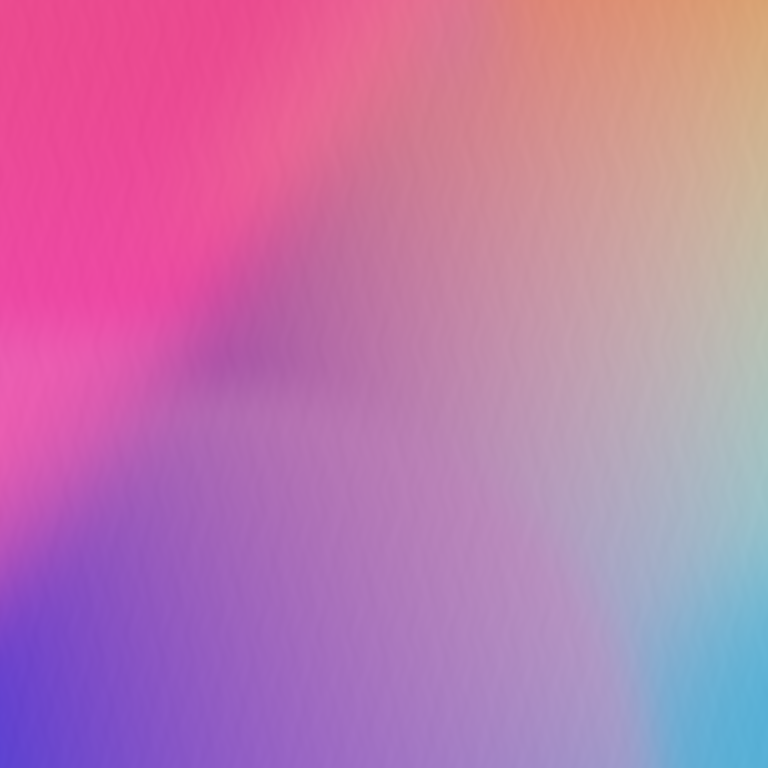
Give the GLSL for this background, as a WebGL 2 fragment shader.

```glsl
#version 300 es
precision highp float;
// Soft mesh gradient: a pink corner, a peach-to-cyan sheet and a violet disc.

#define DISC_CENTER vec2(0.28, -0.08)
#define DISC_RADIUS 0.575
#define DISC_SOFTNESS 0.05
#define UPPER_SOFTNESS 0.095
#define LOWER_SOFTNESS 0.14
#define CYAN_CENTER vec2(1.09, 0.0)
#define CYAN_REACH 0.36
#define MAUVE_CENTER vec2(0.58, 0.97)
#define WEAVE_STRENGTH 0.004

uniform vec2 u_resolution;
out vec4 fragColor;

// Smooth curve through three colours at t = 0, 0.5 and 1.
vec3 curve(vec3 a, vec3 b, vec3 c, float t) {
    return a * (1.0 - t) * (1.0 - 2.0 * t)
         + b * 4.0 * t * (1.0 - t)
         + c * t * (2.0 * t - 1.0);
}

// Peach at the top, grey-green at the right, cyan in the lower corner.
vec3 sheetColor(vec2 p) {
    float across = (clamp(p.x, 0.28, 1.0) - 0.36) / 0.64;
    vec3 low  = curve(vec3(0.66, 0.44, 0.74), vec3(0.61, 0.58, 0.78), vec3(0.36, 0.69, 0.84), across);
    vec3 mid  = curve(vec3(0.67, 0.37, 0.66), vec3(0.75, 0.58, 0.69), vec3(0.69, 0.76, 0.73), across);
    vec3 high = curve(vec3(0.87, 0.44, 0.48), vec3(0.87, 0.52, 0.46), vec3(0.85, 0.64, 0.45), across);
    vec3 color = curve(low, mid, high, p.y);

    float cyanGlow = smoothstep(CYAN_REACH, 0.05, distance(p, CYAN_CENTER));
    color = mix(color, vec3(0.34, 0.69, 0.84), cyanGlow);

    vec2 fromMauve = (p - MAUVE_CENTER) / vec2(0.08, 0.12);
    return mix(color, vec3(0.82, 0.47, 0.60), 0.7 * exp(-dot(fromMauve, fromMauve)));
}

// Indigo at the lower left, lilac towards the rim.
vec3 discColor(vec2 p) {
    float across = clamp(p.x, 0.0, 0.88) / 0.8;
    float up = clamp(p.y, 0.0, 0.54) / 0.5;
    vec3 low  = curve(vec3(0.36, 0.26, 0.82), vec3(0.60, 0.40, 0.77), vec3(0.62, 0.60, 0.79), across);
    vec3 mid  = curve(vec3(0.47, 0.27, 0.78), vec3(0.66, 0.43, 0.73), vec3(0.72, 0.60, 0.76), across);
    vec3 high = curve(vec3(0.64, 0.34, 0.71), vec3(0.73, 0.46, 0.69), vec3(0.75, 0.58, 0.74), across);
    return curve(low, mid, high, up);
}

// Pink, with a rosy rim above and a lighter band below.
vec3 pinkColor(vec2 p, float upperEdge) {
    vec3 color = mix(vec3(0.93, 0.28, 0.65), vec3(0.92, 0.29, 0.56), smoothstep(0.5, 1.0, p.y));
    float rim = smoothstep(-0.24, 0.0, upperEdge) * smoothstep(0.58, 0.85, p.y);
    color = mix(color, vec3(0.92, 0.42, 0.58), rim);
    return mix(color, vec3(0.92, 0.36, 0.69), smoothstep(0.63, 0.51, p.y));
}

// Faint upright streaks from layered sines.
float weave(vec2 p) {
    float sum = 0.0;
    float frequency = 150.0;
    for (int i = 0; i < 4; i++) {
        sum += sin(p.x * frequency + 2.0 * sin(p.y * frequency * 0.21 + float(i)));
        frequency *= 1.47;
    }
    return 0.5 * sum;
}

void main() {
    vec2 p = gl_FragCoord.xy / u_resolution;

    // Signed distances to the soft boundaries
    float disc = distance(p, DISC_CENTER) - DISC_RADIUS;
    float upperEdge = dot(p, vec2(0.843, -0.538)) + 0.053;
    float lowerEdge = dot(p, vec2(0.69, -0.724)) + 0.205;

    // Layers from back to front
    vec3 color = sheetColor(p);
    color = mix(color, discColor(p), smoothstep(DISC_SOFTNESS, -DISC_SOFTNESS, disc));
    float pink = smoothstep(UPPER_SOFTNESS, -UPPER_SOFTNESS, upperEdge)
               * smoothstep(LOWER_SOFTNESS, -LOWER_SOFTNESS, lowerEdge);
    color = mix(color, pinkColor(p, upperEdge), pink);
    color += WEAVE_STRENGTH * weave(p);

    fragColor = vec4(clamp(color, 0.0, 1.0), 1.0);
}
```
